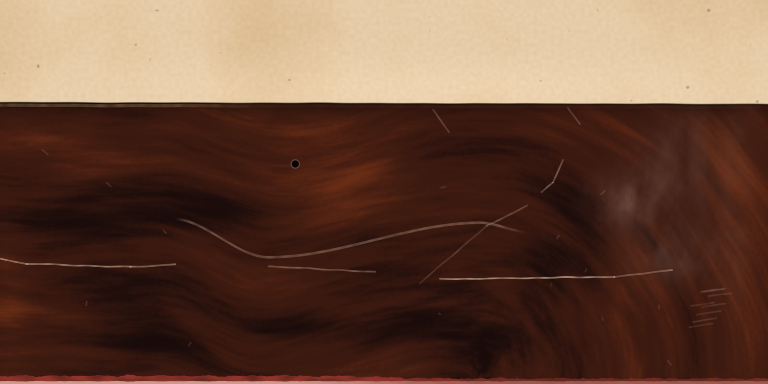
Give the GLSL for this texture, as a WebGL 2 fragment shader.

```glsl
#version 300 es
precision highp float;
uniform vec2 u_resolution;
out vec4 fragColor;

const vec3 PAPER = vec3(.9, .8, .66);
const vec3 STAIN = vec3(.85, .71, .53);
const vec3 WOOD_DARK = vec3(.1, .045, .04);
const vec3 WOOD_MID = vec3(.235, .1, .062);
const vec3 WOOD_LIGHT = vec3(.42, .18, .085);
const vec3 HAZE = vec3(.43, .3, .26);
const vec3 SCRATCH = vec3(.66, .52, .44);
const vec3 RIM = vec3(.36, .27, .18);
const vec3 RED_EDGE = vec3(.56, .2, .17);
const vec3 PINK_EDGE = vec3(.84, .65, .6);
const vec2 HOLE = vec2(.769, .573);
const float HOLE_RADIUS = .009;
const float SEAM = .734;
const float BEND_X = 1.22;

float hash(vec2 p) {
  p = fract(p * vec2(.1031, .1197));
  p += dot(p, p.yx + 33.33);
  return fract((p.x + p.y) * p.x * 17.);
}

vec2 gradient(vec2 cell) {
  float a = 6.2832 * hash(cell + 57.);
  return vec2(cos(a), sin(a));
}

float noise(vec2 p) {
  vec2 i = floor(p), f = p - i, e = vec2(1, 0);
  vec2 u = f * f * (3. - 2. * f);
  return mix(mix(dot(gradient(i), f), dot(gradient(i + e), f - e), u.x),
    mix(dot(gradient(i + e.yx), f - e.yx), dot(gradient(i + 1.), f - 1.), u.x), u.y);
}

float fbm(vec2 p) {
  float sum = 0., amp = 1.;
  for (int i = 0; i < 4; i++) {
    sum += amp * noise(p);
    p = p * 2.03 + 17.;
    amp *= .5;
  }
  return sum;
}

float blob(vec2 p, float x, float y, float rx, float ry) {
  vec2 d = (p - vec2(x, y)) / vec2(rx, ry);
  return exp(-dot(d, d));
}

float stroke(float dist, float halfWidth) {
  float aa = 1. / u_resolution.y;
  return 1. - smoothstep(halfWidth - aa * .5, halfWidth + aa * .7, dist);
}

float line(vec2 p, float x0, float y0, float x1, float y1) {
  vec2 a = vec2(x0, y0), d = vec2(x1, y1) - a;
  float t = clamp(dot(p - a, d) / dot(d, d), 0., 1.);
  return stroke(length(p - a - d * t), .002);
}

vec3 paper(vec2 p) {
  float stain = .6 * blob(p, .68, .92, .16, .18) + .5 * blob(p, 0., .9, .13, .2)
    + .5 * blob(p, 1.95, 1., .3, .12) + .35 * fbm(p * 5.);
  vec3 color = mix(PAPER, STAIN, clamp(stain, 0., 1.));
  color += .025 * noise(p * 90.) + .03 * blob(p, 1.1, .77, .9, .07);
  return color * (1. - .2 * smoothstep(.5, .66, noise(p * 55.)));
}

vec3 wood(vec2 p) {
  // Grain sways on the left and arches over on the right
  float side = max(p.x - BEND_X, 0.);
  float sway = .09 * smoothstep(.7, 1.2, p.x) - .08 * smoothstep(.4, .7, p.x);
  float across = length(vec2(side, p.y)) - sway + .025 * noise(p * 4.);
  float along = min(p.x, BEND_X) + .5 * atan(side, p.y + .02);
  float tone = .47 + .32 * fbm(vec2(along * 2.5, across * 13.))
    + .13 * fbm(vec2(along * 7., across * 55.)) + .04 * noise(p * 100.);

  // Dark figure, then warm figure
  tone -= .32 * blob(p, .27, .46, .26, .1) + .28 * blob(p, .42, .17, .2, .13)
    + .3 * blob(p, .62, .46, .16, .05) + .32 * blob(p, .8, .145, .18, .035)
    + .3 * blob(p, 1.24, .13, .18, .15) + .25 * blob(p, 1.18, .61, .18, .06)
    + .25 * blob(p, 1.46, .36, .14, .15);
  tone += .3 * blob(p, .9, .47, .2, .08) + .18 * blob(p, .8, .62, .25, .1)
    + .15 * blob(p, .15, .61, .2, .06) + .18 * blob(p, .02, .2, .06, .2)
    + .2 * blob(p, 1.62, .22, .06, .2) + .25 * blob(p, 1.92, .4, .1, .4);
  vec3 color = mix(WOOD_DARK, WOOD_MID, smoothstep(.05, .5, tone));
  color = mix(color, WOOD_LIGHT, smoothstep(.45, 1., tone));

  // Cloudy wear
  float wear = .65 * blob(p, 1.64, .48, .08, .07) + .35 * blob(p, 1.77, .58, .09, .16)
    + .35 * blob(p, 1.75, .33, .12, .07) + .2 * blob(p, 1.91, .5, .05, .3);
  return mix(color, HAZE, clamp(wear * (.8 + .8 * fbm(p * vec2(20, 12))), 0., .8));
}

float scratches(vec2 p) {
  // Long wave
  float wave = .43 - .1 * smoothstep(.45, .7, p.x) + .09 * smoothstep(.7, 1.25, p.x)
    - .025 * smoothstep(1.25, 1.38, p.x);
  float span = smoothstep(.45, .5, p.x) * (1. - smoothstep(1.3, 1.38, p.x));
  float m = .5 * span * stroke(abs(p.y - wave) * .92, .0028);
  vec2 q = p + vec2(0, .003 * noise(p * 18.));
  // Level cuts
  m += .85 * line(q, 0., .326, .07, .312) + .85 * line(q, .07, .312, .34, .305)
    + .7 * line(q, .34, .305, .456, .312) + .55 * line(q, .7, .305, .977, .292)
    + .95 * line(q, 1.146, .273, 1.6, .279) + .6 * line(q, 1.6, .279, 1.75, .297);
  // Slanted cut and nicks
  m += .3 * line(q, 1.094, .263, 1.268, .411) + .45 * line(q, 1.268, .411, 1.372, .464)
    + .6 * line(q, 1.41, .5, 1.44, .525) + .55 * line(q, 1.44, .525, 1.466, .583)
    + .45 * line(q, 1.128, .714, 1.169, .656) + .4 * line(q, 1.479, .719, 1.51, .677);
  // Scattered marks, some gathered at the lower right
  for (int i = 0; i < 22; i++) {
    float k = float(i);
    vec2 r = vec2(hash(vec2(k, 3)), hash(vec2(k, 8)));
    bool gathered = i < 8;
    vec2 a = gathered ? vec2(1.79, .13) + r * vec2(.06, .14) : r * vec2(1.9, .66) + .04;
    vec2 b = a + (gathered ? vec2(.06, .008) : .025 * vec2(r.y - .3, r.x - .5));
    m += .22 * line(q, a.x, a.y, b.x, b.y);
  }
  return clamp(m * (.85 + .5 * noise(p * 45.)), 0., 1.);
}

void main() {
  vec2 p = gl_FragCoord.xy / u_resolution * vec2(2, 1);
  float aa = 1. / u_resolution.y;
  vec3 color = mix(wood(p), SCRATCH, scratches(p));

  // Nail hole
  float hole = length(p - HOLE);
  color = mix(color, HAZE, .8 * stroke(hole, HOLE_RADIUS * 1.35));
  color = mix(color, WOOD_DARK * .4, stroke(hole, HOLE_RADIUS));

  // Upper rim and paper
  float depth = SEAM - .0025 * p.x + .002 * noise(vec2(p.x * 9., 2)) - p.y;
  color *= 1. - .5 * exp(-max(depth, 0.) * 70.);
  float rim = stroke(abs(depth - .008), .004) * (1. - .8 * smoothstep(.4, .75, p.x));
  color = mix(color, RIM, rim * (.8 + .5 * noise(p * 40.)));
  color = mix(color, paper(p), 1. - smoothstep(-aa, aa, depth));

  // Chipped lower edge
  float chip = .006 * noise(vec2(p.x * 25., 5)) + .003 * noise(vec2(p.x * 80., 9));
  float top = mix(.021, .014, smoothstep(.8, 1.2, p.x)) + chip;
  float red = stroke(p.y, top) * (.85 + .6 * noise(p * vec2(22, 60)));
  color = mix(color, RED_EDGE, clamp(red, 0., 1.) * mix(1., .65, smoothstep(.9, 1.5, p.x)));
  float pink = stroke(p.y + chip * .3, .007);
  color = mix(color, PINK_EDGE, pink * mix(.9, .4, smoothstep(.7, 1.2, p.x)));
  fragColor = vec4(clamp(color, 0., 1.), 1);
}
```
